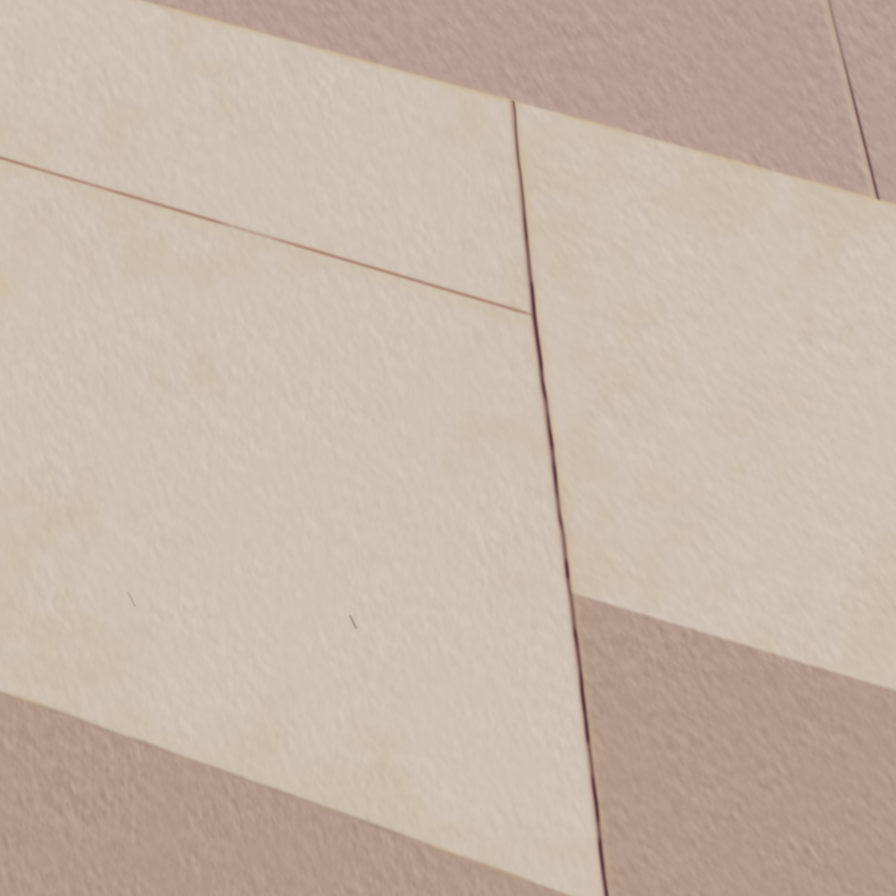
Reproduce this texture procedurally as a Shadertoy shader.

```glsl
float hash(vec2 p) {
    return fract(sin(dot(p, vec2(127.1, 311.7))) * 43758.5453);
}

float valueNoise(vec2 p) {
    vec2 cell = floor(p), f = fract(p);
    f = f * f * (3.0 - 2.0 * f);
    float low = mix(hash(cell), hash(cell + vec2(1, 0)), f.x);
    float high = mix(hash(cell + vec2(0, 1)), hash(cell + vec2(1, 1)), f.x);
    return mix(low, high, f.y);
}

vec2 rotate(vec2 p, float angle) {
    float c = cos(angle), s = sin(angle);
    return vec2(c * p.x - s * p.y, s * p.x + c * p.y);
}

// Signed distance to the line through a and b, positive on its left
float lineSide(vec2 p, vec2 a, vec2 b) {
    vec2 d = normalize(b - a);
    return d.x * (p.y - a.y) - d.y * (p.x - a.x);
}

float cover(float d, float soft) {
    return smoothstep(-soft, soft, d);
}

float glow(float d, float radius) {
    return exp(-d * d / (radius * radius));
}

// Horizontal position of the gently bent main seam
float seamX(float y) {
    return 0.677 - 0.119 * min(y, 0.336)
        - 0.131 * clamp(y - 0.336, 0.0, 0.312)
        - 0.098 * max(y - 0.648, 0.0);
}

// Embossed fibres stretched along one direction, with a finer layer on top
float fibres(vec2 p, float angle, vec2 scale) {
    vec2 q = rotate(p, angle) * scale;
    float relief = valueNoise(q) - valueNoise(q + vec2(0.8, 0.35));
    float fine = valueNoise(q * 1.9 + 17.0) - 0.5;
    float patchy = 0.6 + 0.8 * valueNoise(p * 22.0 + 31.0);
    return (relief * 0.6 + fine * 0.6) * patchy;
}

// Short slanted scratch
float scratch(vec2 p, vec2 centre, float halfLength, float radius) {
    vec2 q = rotate(p - centre, -0.45);
    q.y -= clamp(q.y, -halfLength, halfLength);
    return glow(length(q), radius);
}

void mainImage(out vec4 fragColor, in vec2 fragCoord) {
    vec2 uv = fragCoord / iResolution.xy;
    float soft = max(0.0022, 1.0 / iResolution.y);
    float thin = max(0.0014, 0.6 / iResolution.y);

    vec3 cream = vec3(0.815, 0.763, 0.712);
    vec3 warmCream = vec3(0.802, 0.739, 0.668);
    vec3 upperMauve = vec3(0.712, 0.622, 0.572);
    vec3 lowerMauve = vec3(0.695, 0.6, 0.545);
    vec3 ochre = vec3(0.79, 0.69, 0.55);
    vec3 plum = vec3(0.34, 0.21, 0.23);

    // Panel boundaries
    float topEdge = lineSide(uv, vec2(0.156, 1.0), vec2(1.0, 0.772));
    float leftEdge = lineSide(uv, vec2(0.0, 0.229), vec2(0.638, 0.0));
    float rightEdge = lineSide(uv, vec2(0.637, 0.339), vec2(1.0, 0.229));
    float leftSeam = lineSide(uv, vec2(0.0, 0.824), vec2(0.596, 0.648));
    float cornerSeam = lineSide(uv, vec2(0.979, 0.779), vec2(0.924, 1.0));
    float mainSeam = uv.x - seamX(uv.y);
    float top = cover(topEdge, soft);
    float below = 1.0 - top;
    float right = cover(mainSeam, thin);
    float left = 1.0 - right;
    float lower = mix(cover(-leftEdge, soft), cover(-rightEdge, soft * 1.3), right);

    // Base colours with slow warm stains
    float stain = valueNoise(uv * 5.0 + 2.0) * 0.4 + valueNoise(uv * 14.0) * 0.3 + valueNoise(uv * 40.0) * 0.3;
    float edgeWarmth = glow(rightEdge, 0.16) * right + glow(leftEdge, 0.1) * left + 0.5 * glow(topEdge, 0.05);
    vec3 color = mix(cream, warmCream, smoothstep(0.42, 0.8, stain + 0.14 * edgeWarmth));
    color = mix(color, ochre, 0.3 * glow(length(uv - vec2(0.0, 0.68)), 0.02));
    color = mix(color, ochre, 0.2 * glow(leftSeam + 0.006, 0.01) * left);
    color = mix(color, lowerMauve, lower);
    color = mix(color, upperMauve, top);

    // Paper grain, stronger on the dark panels
    float steep = fibres(uv, -0.3, vec2(175.0, 85.0));
    float slanted = fibres(uv, -0.6, vec2(170.0, 80.0));
    color += mix(steep, slanted, max(right, top)) * mix(0.032, 0.061, max(top, lower));
    color = mix(color, plum, 0.18 * scratch(uv, vec2(0.147, 0.331), 0.008, 0.0015));
    color = mix(color, plum, 0.3 * scratch(uv, vec2(0.394, 0.306), 0.007, 0.0015));

    // Thin worn rims, present only in patches
    float patches = smoothstep(0.3, 0.7, valueNoise(uv * 18.0 + 9.0));
    vec3 rimColor = mix(ochre, lowerMauve * 0.85, valueNoise(uv * 14.0));
    color = mix(color, ochre, (0.15 + 0.3 * patches) * glow(topEdge + 0.001, 0.003));
    color = mix(color, rimColor, (0.15 + 0.4 * patches) * left * glow(leftEdge, 0.0025));

    // Fine seam across the left panel
    vec3 seamBrown = vec3(0.63, 0.48, 0.41);
    color = mix(color, seamBrown, (0.4 + 0.35 * patches) * left * glow(leftSeam, 0.0021));

    // Corner seam: pale lip, ochre flank and a dark core fading upwards
    float cornerInk = mix(0.65, 0.3, smoothstep(0.86, 0.97, uv.y)) * (0.6 + 0.4 * patches);
    color = mix(color, warmCream, 0.35 * top * glow(cornerSeam - 0.005, 0.003));
    color = mix(color, ochre, 0.35 * top * glow(cornerSeam - 0.001, 0.0025));
    color = mix(color, plum, cornerInk * top * glow(cornerSeam + 0.001, 0.0019));

    // Main seam: yellow lips, brown flank and a worn dark core
    float heavy = smoothstep(0.88, 0.65, uv.y);
    float sway = (valueNoise(vec2(uv.y * 40.0, 4.0)) - 0.5) * 0.0016;
    float ink = smoothstep(0.1, 0.75, valueNoise(vec2(uv.y * 55.0, 8.0)));
    color = mix(color, ochre, 0.3 * below * glow(mainSeam - 0.004, 0.005));
    color = mix(color, warmCream, 0.4 * below * glow(mainSeam + 0.006, 0.0025));
    color = mix(color, seamBrown, 0.5 * below * glow(mainSeam + 0.0012, 0.0032));
    color = mix(color, plum, below * mix(0.5, 0.95, ink * heavy) * glow(mainSeam + sway, mix(0.0016, 0.0023, heavy)));
    fragColor = vec4(clamp(color, 0.0, 1.0), 1.0);
}
```
